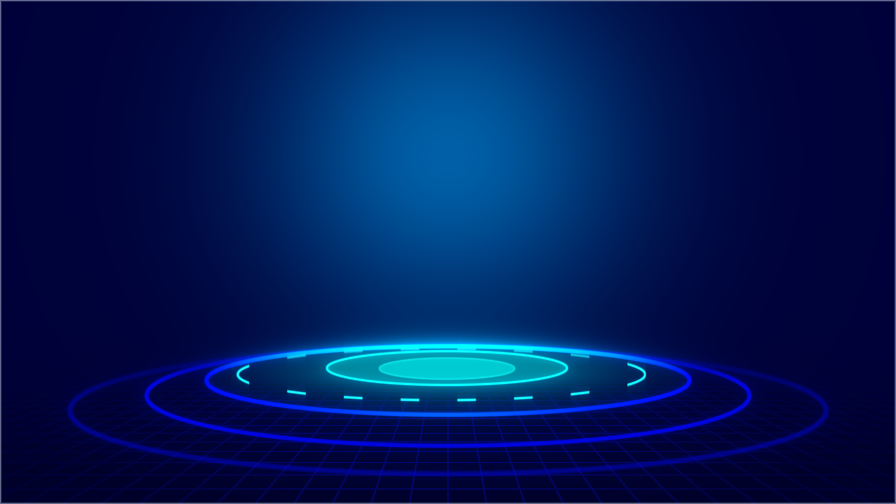
Write a WebGL 2 fragment shader that draws this background.

```glsl
#version 300 es
precision highp float;

#define NIGHT vec3(0.0, 0.005, 0.225)
#define SKY_GLOW vec3(0.0, 0.37, 0.43)
#define CYAN vec3(0.0, 0.88, 0.92)
#define BLUE vec3(0.0, 0.02, 0.92)
#define GLOW_HEIGHT 0.69
#define GLOW_SPREAD 0.125
#define HORIZON 0.45
#define GRID_STEP 0.17
#define DASH_STEP 0.1125
#define DASH_HALF 0.0185
#define FRAME_WIDTH 0.0023

uniform vec2 u_resolution;
out vec4 fragColor;

// Approximate signed distance to an axis-aligned ellipse
float ellipseDistance(vec2 p, vec2 radii) {
    float k = length(p / radii);
    return k * (k - 1.0) / max(length(p / (radii * radii)), 1e-4);
}

// Antialiased stroke of a given half width
float stroke(float d, float halfWidth, float soft) {
    return 1.0 - smoothstep(halfWidth - soft, halfWidth + soft, abs(d));
}

float halo(float d, float reach) {
    return exp(-abs(d) / reach);
}

// Perspective floor grid
float floorGrid(vec2 p) {
    float depth = 1.0 / max(HORIZON - p.y, 0.1);
    vec2 cell = vec2(p.x, 1.0) * depth / GRID_STEP;
    vec2 toLine = abs(fract(cell) - 0.5);
    vec2 width = fwidth(cell) + 0.012;
    vec2 lines = smoothstep(0.5 - width, vec2(0.5), toLine);
    float fade = smoothstep(0.3, 0.12, p.y) * exp(-p.x * p.x * 2.2);
    return max(lines.x, lines.y) * fade;
}

void main() {
    float pixel = 1.0 / u_resolution.y;
    vec2 p = (gl_FragCoord.xy - vec2(0.5 * u_resolution.x, 0.0)) * pixel;

    // Backdrop with a round light
    vec2 toGlow = p - vec2(0.0, GLOW_HEIGHT);
    if (toGlow.y < 0.0) toGlow.y *= 1.08;
    vec3 color = NIGHT + SKY_GLOW * exp(-dot(toGlow, toGlow) / GLOW_SPREAD);
    color *= mix(0.75, 1.0, smoothstep(0.05, 0.36, p.y));
    color += vec3(0.01, 0.015, 0.25) * floorGrid(p);

    // Two outer rings, dimmer toward the back
    float outer = ellipseDistance(p - vec2(0.0, 0.185), vec2(0.75, 0.125));
    float outerFade = mix(0.4, 1.0, smoothstep(0.3, 0.17, p.y));
    color = mix(color, BLUE, outerFade * (0.36 * stroke(outer, 0.005, 0.003) + 0.12 * halo(outer, 0.012)));

    float middle = ellipseDistance(p - vec2(0.0, 0.215), vec2(0.598, 0.0995));
    float middleFade = mix(0.4, 1.0, smoothstep(0.31, 0.23, p.y));
    color = mix(color, BLUE, middleFade * (0.75 * stroke(middle, 0.0042, 0.002) + 0.2 * halo(middle, 0.012)));

    // Platform light and glowing rim
    vec2 onPlate = p - vec2(0.0, 0.245);
    float plate = ellipseDistance(onPlate, vec2(0.479, 0.068));
    float inside = smoothstep(pixel, -pixel, plate);
    vec2 toCore = (p - vec2(0.0, 0.269)) / vec2(0.31, 0.058);
    color = mix(color, vec3(0.0, 0.6, 0.7), inside * 0.8 * exp(-dot(toCore, toCore)));

    float back = smoothstep(0.005, 0.06, onPlate.y);
    float center = exp(-p.x * p.x / 0.09);
    color += CYAN * (1.0 - inside) * back * center * (0.45 * halo(plate, 0.014) + 0.13 * halo(plate, 0.045));
    vec3 rimColor = mix(BLUE, vec3(0.0, 0.34, 1.0), center);
    rimColor = mix(rimColor, vec3(0.0, 0.9, 1.0), back * exp(-p.x * p.x / 0.2));
    color = mix(color, rimColor, 0.9 * stroke(plate, 0.0042, 0.002));
    color += rimColor * 0.22 * halo(plate, 0.011);

    // Dashed ring
    float dashed = ellipseDistance(p - vec2(-0.013, 0.257), vec2(0.404, 0.051));
    float dashX = (fract((p.x - 0.037) / DASH_STEP + 0.5) - 0.5) * DASH_STEP;
    float dash = stroke(dashX, DASH_HALF, pixel);
    float dashFade = mix(1.0, 0.6, smoothstep(0.27, 0.295, p.y));
    color = mix(color, vec3(0.1, 0.93, 0.97), dash * dashFade * stroke(dashed, 0.0024, pixel));
    color += CYAN * 0.12 * dash * dashFade * halo(dashed, 0.007);

    // Inner ring and bright core
    float inner = ellipseDistance(p - vec2(-0.002, 0.2697), vec2(0.238, 0.0336));
    float core = ellipseDistance(p - vec2(-0.002, 0.2687), vec2(0.134, 0.021));
    color = mix(color, vec3(0.0, 0.6, 0.67), 0.75 * smoothstep(pixel, -pixel, inner));
    color = mix(color, vec3(0.0, 0.82, 0.84), 0.9 * smoothstep(pixel, -pixel, core));
    color = mix(color, vec3(0.05, 0.95, 0.95), stroke(inner, 0.0022, pixel));
    color = mix(color, vec3(0.05, 0.93, 0.93), 0.8 * stroke(core, 0.0016, pixel));
    color += CYAN * 0.13 * halo(inner, 0.008);

    // Thin pale frame
    vec2 toEdge = min(gl_FragCoord.xy, u_resolution - gl_FragCoord.xy) * pixel;
    float frame = 1.0 - smoothstep(FRAME_WIDTH - pixel, FRAME_WIDTH + pixel, min(toEdge.x, toEdge.y));
    color = mix(color, vec3(0.6, 0.65, 0.75), 0.7 * frame);

    fragColor = vec4(clamp(color, 0.0, 1.0), 1.0);
}
```
